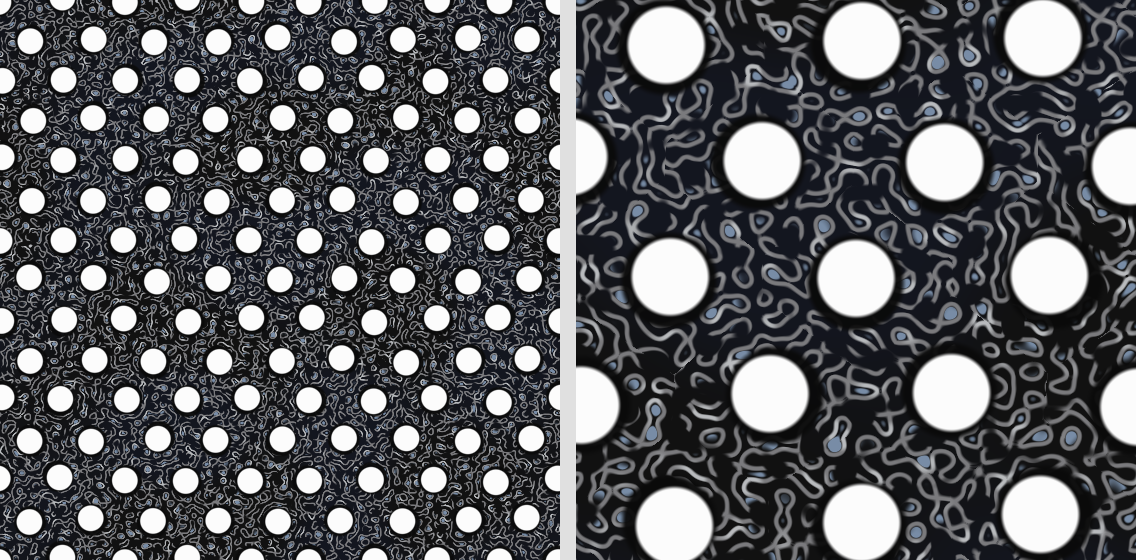
Left: the whole. Right: its middle third, enlarged.
A three.js fragment shader for this pattern:

```glsl
// Perforated dark sheet: staggered white holes over a fine wormy grey and blue grain.
varying vec2 vUv;

const float TAU = 6.2831853;
const vec2 GRID = vec2(9.0, 14.0);    // holes per row, rows
const float HOLE_RADIUS = 0.0229;
const float HALO_RADIUS = 0.0280;
const float GRAIN_FREQ = 65.0;

const vec3 WHITE = vec3(0.99);
const vec3 BLACK = vec3(0.065, 0.065, 0.065);
const vec3 NAVY = vec3(0.075, 0.085, 0.12);
const vec3 GREY = vec3(0.48, 0.48, 0.49);
const vec3 SILVER = vec3(0.72, 0.73, 0.74);
const vec3 BLUE = vec3(0.47, 0.55, 0.65);

vec2 hash2(vec2 p) {
  vec3 q = fract(p.xyx * vec3(0.1031, 0.1030, 0.0973));
  q += dot(q, q.yzx + 33.33);
  return fract((q.xx + q.yz) * q.zy);
}

// Layered sines with whole wave counts, unit variance: value in x, gradient in yz.
vec3 waves(vec2 p, float freq, float seed) {
  vec3 sum = vec3(0.0);
  for (int i = 0; i < 16; i++) {
    vec2 rnd = hash2(vec2(float(i) + 1.0, seed));
    float angle = 2.39996 * float(i) + seed;
    vec2 dir = vec2(cos(angle), sin(angle));
    vec2 k = TAU * floor(freq * (0.8 + 0.4 * rnd.x) * dir + 0.5);
    float phase = dot(k, p) + TAU * rnd.y;
    sum += vec3(sin(phase), k * cos(phase));
  }
  return sum * sqrt(2.0 / 16.0);
}

// Offset from the nearest jittered hole in xy, its wrapped cell in zw.
vec4 nearestHole(vec2 p, vec2 grid, float jitter) {
  vec4 best = vec4(1.0);
  float row0 = floor(p.y * grid.y + 0.5);
  for (int j = -1; j <= 1; j++) {
    float row = row0 + float(j);
    float stagger = 0.5 * mod(row, 2.0);
    float col0 = floor(p.x * grid.x - stagger + 0.5);
    for (int i = -1; i <= 1; i++) {
      float col = col0 + float(i);
      vec2 cell = mod(vec2(col, row), grid);
      vec2 center = vec2(col + stagger, row) / grid;
      center += jitter * (hash2(cell + 7.0) - 0.5);
      vec2 offset = p - center;
      if (dot(offset, offset) < dot(best.xy, best.xy)) best = vec4(offset, cell);
    }
  }
  return best;
}

// Filled disc with a soft edge of the given half width.
float disc(vec2 offset, float radius, float soft) {
  return 1.0 - smoothstep(radius - soft, radius + soft, length(offset));
}

// Even-width contour of a field (value, gradient) at one level.
float contour(vec3 field, float level) {
  float dist = abs(field.x - level) / max(length(field.yz), 110.0);
  return 1.0 - smoothstep(0.0005, 0.0024, dist);
}

// Ripples around a hole: value and gradient.
vec3 ripples(vec2 offset, float freq, float amount) {
  float d = max(length(offset), 0.0001);
  float phase = TAU * freq * d;
  return amount * vec3(cos(phase), -TAU * freq * sin(phase) * offset / d);
}

void main() {
  vec4 hole = nearestHole(vUv, GRID, 0.0095);
  vec2 rnd = hash2(hole.zw + 31.0);

  // Grain: broken contour lines, with blue filling the peaks
  vec3 field = waves(vUv, GRAIN_FREQ, 3.0) + ripples(hole.xy, GRAIN_FREQ, 0.7);
  float tone = waves(vUv, 34.0, 11.0).x;
  float line = contour(field, 0.35) * smoothstep(-1.2, -0.6, tone);
  float fill = smoothstep(1.5, 2.1, field.x) * smoothstep(-0.7, 0.5, tone);
  vec3 lineColor = mix(GREY, SILVER, smoothstep(0.7, 2.0, tone));

  // Sheet with slow drift between black and navy
  float drift = waves(vUv, 3.0, 5.0).x;
  vec3 sheet = mix(BLACK, NAVY, smoothstep(-1.2, 1.2, drift));
  vec3 color = mix(sheet, lineColor, line);
  color = mix(color, BLUE, fill);

  // Uneven dark halo, then the hole
  vec2 shadowShift = 0.006 * (rnd - 0.5);
  float halo = disc(hole.xy - shadowShift, HALO_RADIUS + 0.001 * rnd.x, 0.0022);
  color = mix(color, BLACK * 0.6, halo * 0.95);
  color = mix(color, WHITE, disc(hole.xy, HOLE_RADIUS, 0.0015));

  gl_FragColor = vec4(color, 1.0);
}
```
